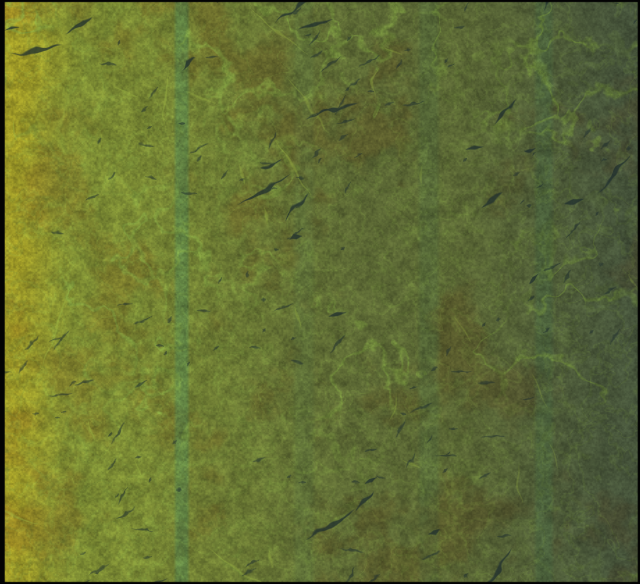
Give the GLSL for this texture, as a Shadertoy shader.

```glsl
// A scanned, mottled olive surface: a yellow-to-slate side light, faint vertical
// scan bands, cloudy green veins from ridged noise, and scattered dark cracks
// and pale fibres drawn as tapered random segments, all in a thin black frame.

const vec3 YELLOW = vec3(0.62, 0.60, 0.15);
const vec3 LIME   = vec3(0.49, 0.55, 0.20);
const vec3 OLIVE  = vec3(0.355, 0.405, 0.205);
const vec3 SLATE  = vec3(0.27, 0.325, 0.23);
const vec3 BROWN  = vec3(1.00, 0.90, 0.85);
const vec3 VEIN   = vec3(0.49, 0.62, 0.25);
const vec3 FIBRE  = vec3(0.62, 0.72, 0.26);
const vec3 CRACK  = vec3(0.12, 0.18, 0.18);
const vec3 BAND   = vec3(0.27, 0.50, 0.33);
const vec3 FRAME  = vec3(0.01);

float hash(vec2 p) {
    vec3 q = fract(p.xyx * vec3(0.1031, 0.1030, 0.0973));
    q += dot(q, q.yzx + 33.33);
    return fract((q.x + q.y) * q.z);
}

float noise(vec2 p) {
    vec2 i = floor(p), f = fract(p);
    f = f * f * (3.0 - 2.0 * f);
    float low = mix(hash(i), hash(i + vec2(1, 0)), f.x);
    float high = mix(hash(i + vec2(0, 1)), hash(i + vec2(1, 1)), f.x);
    return mix(low, high, f.y);
}

mat2 rotation(float a) {
    return mat2(cos(a), sin(a), -sin(a), cos(a));
}

float fbm(vec2 p, int octaves) {
    float sum = 0.0, amp = 0.5, total = 0.0;
    for (int i = 0; i < octaves; i++) {
        sum += amp * noise(p);
        total += amp;
        amp *= 0.6;
        p = rotation(0.6) * p * 2.03 + 17.3;
    }
    return sum / total;
}

// Thin bright lines where the noise crosses its middle value.
float veins(vec2 p, float width) {
    return 1.0 - smoothstep(0.0, width, abs(fbm(p, 4) - 0.5));
}

// One tapered segment per occupied cell, turned around a mean angle.
float streaks(vec2 p, float scale, float density, float angle, float spread,
              float width, float seed, float px) {
    vec2 q = p * scale, cell = floor(q);
    float cover = 0.0;
    for (int j = -1; j <= 1; j++)
    for (int i = -1; i <= 1; i++) {
        vec2 id = cell + vec2(i, j), key = id + seed;
        float cluster = 1.8 * smoothstep(0.3, 0.75, noise(key * 0.35));
        if (hash(key) > density * cluster) continue;
        vec2 centre = id + vec2(hash(key + 11.7), hash(key + 23.1));
        float turn = angle + spread * (hash(key + 37.9) - 0.5);
        vec2 d = (q - centre) * rotation(turn);
        float size = mix(0.15, 0.75, pow(hash(key + 51.3), 2.0));
        float taper = 1.0 - abs(d.x) / size;
        float bend = 0.12 * (noise(q * 4.0 + seed) - 0.5);
        float thick = width * taper * (0.4 + 1.2 * noise(q * 7.0 + seed));
        float edge = px * scale;
        float line = 1.0 - smoothstep(-edge, edge, abs(d.y + bend) - thick);
        cover = max(cover, line * smoothstep(0.0, 0.25, taper));
    }
    return cover;
}

float band(float x, float centre, float width) {
    return 1.0 - smoothstep(width * 0.5, width, abs(x - centre));
}

vec3 sideLight(float x) {
    vec3 c = mix(YELLOW, LIME, smoothstep(0.0, 0.13, x));
    c = mix(c, OLIVE, smoothstep(0.08, 0.62, x));
    return mix(c, SLATE, smoothstep(0.66, 1.02, x));
}

void mainImage(out vec4 fragColor, in vec2 fragCoord) {
    vec2 uv = fragCoord / iResolution.xy;
    vec2 p = fragCoord / iResolution.y;
    float px = 1.0 / iResolution.y;

    // Lit ground with brown clouds
    float cloud = fbm(p * 9.0, 5);
    vec3 color = sideLight(uv.x + 0.08 * (cloud - 0.5));
    color *= mix(vec3(1.0), BROWN, smoothstep(0.48, 0.68, cloud));

    // Vertical scan bands
    float bands = 0.42 * band(uv.x, 0.284, 0.014) + 0.22 * band(uv.x, 0.85, 0.018)
                + 0.14 * band(uv.x, 0.67, 0.02) + 0.10 * band(uv.x, 0.475, 0.02);
    color = mix(color, BAND * mix(1.1, 0.8, uv.x), bands);

    // Warped veins, gathered in patches
    vec2 warp = 0.05 * vec2(fbm(p * 13.0, 3), fbm(p * 13.0 + 40.0, 3));
    float patches = smoothstep(0.42, 0.68, fbm(p * 5.0 + 8.0, 3));
    float web = veins((p + warp) * 11.0, 0.05) * (0.12 + 0.38 * patches)
              + veins((p - warp) * 24.0 + 60.0, 0.06) * 0.17;
    color = mix(color, VEIN * mix(1.1, 0.85, uv.x), web);

    // Fine grain and mottling
    float grain = noise(p * 240.0) - 0.5 + 0.7 * (noise(p * 420.0 + 9.0) - 0.5);
    float mottle = fbm(p * 55.0, 3) - 0.5;
    color *= 1.0 + 0.17 * grain + 0.36 * mottle;

    // Pale fibres, then dark cracks and specks
    float fibres = streaks(p, 9.0, 0.25, 1.9, 1.8, 0.018, 90.0, px);
    color = mix(color, FIBRE, fibres * mix(0.45, 0.2, uv.x));
    float cracks = streaks(p, 13.0, 0.30, 0.55, 0.9, 0.045, 20.0, px);
    float specks = streaks(p, 30.0, 0.22, 0.5, 1.4, 0.07, 140.0, px);
    color = mix(color, CRACK, max(cracks * 0.75, specks * 0.55));

    // Black frame, widest on the left
    vec2 lower = smoothstep(vec2(0.006, 0.002), vec2(0.009, 0.005), uv);
    vec2 upper = smoothstep(vec2(0.002), vec2(0.005), 1.0 - uv);
    color = mix(FRAME, color, lower.x * lower.y * upper.x * upper.y);
    fragColor = vec4(clamp(color, 0.0, 1.0), 1.0);
}
```
